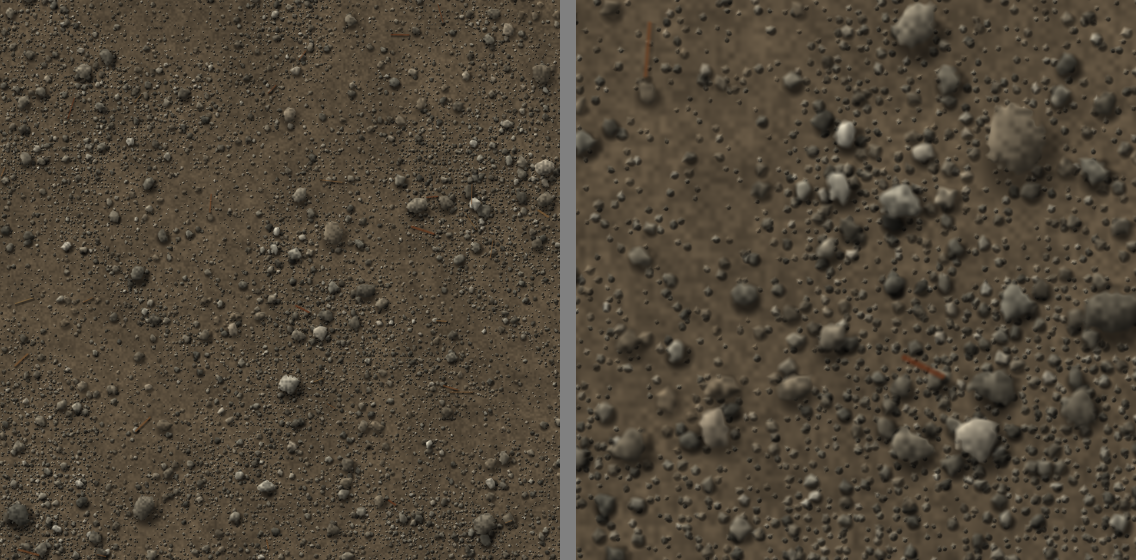
Left: the whole. Right: its middle third, enlarged.
Reproduce this texture procedurally as a three.js fragment shader.

```glsl
// Dry brown soil strewn with angular grey gravel, grit and a few straws.
varying vec2 vUv;
#define COARSEST 18.0      // cells across the canvas for the largest stones
#define SIZE_STEP 1.75     // ratio between neighbouring stone sizes
#define STONE_LAYERS 5
#define STRAWS 30
#define EDGE 0.0016        // half width of smoothed edges
#define SHADOW 0.62        // darkness of shadows beside stones
#define RELIEF 0.62        // light and shade on stone flanks
#define GRIT 0.42          // contrast of the fine grain
#define LIGHT vec2(-0.5, 0.866)

const float TAU = 6.28318;
const vec3 SOIL_DARK = vec3(0.29, 0.25, 0.195);
const vec3 SOIL_PALE = vec3(0.39, 0.335, 0.26);
const vec3 STONE_DARK = vec3(0.22, 0.212, 0.185);
const vec3 STONE_PALE = vec3(0.45, 0.43, 0.375);
const vec3 STRAW_TAN = vec3(0.52, 0.41, 0.25);
const vec3 STRAW_RUST = vec3(0.38, 0.19, 0.10);

vec3 hash3(vec2 p) {
  vec3 q = fract(p.xyx * vec3(0.1031, 0.1030, 0.0973));
  q += dot(q, q.yxz + 33.33);
  return fract((q.xxy + q.yzz) * q.zyx);
}

float valueNoise(vec2 p) {
  vec2 i = floor(p), f = fract(p);
  f = f * f * (3.0 - 2.0 * f);
  float low = mix(hash3(i).x, hash3(i + vec2(1.0, 0.0)).x, f.x);
  float high = mix(hash3(i + vec2(0.0, 1.0)).x, hash3(i + 1.0).x, f.x);
  return mix(low, high, f.y);
}

// Layered, warped sines: 0 on bare soil, 1 where gravel gathers.
float gravelCover(vec2 p) {
  vec2 q = p * 8.0;
  float sum = 0.0, amp = 0.5;
  for (int i = 0; i < 4; i++) {
    q += 0.9 * sin(q.yx * 1.3 + vec2(1.7, 4.1));
    sum += amp * sin(q.x + 0.6) * sin(q.y + 2.0);
    q = mat2(0.8, 0.6, -0.6, 0.8) * q * 1.8;
    amp *= 0.6;
  }
  return smoothstep(-0.55, 0.6, sum);
}

// Rounded polygon: xy is the outward normal, z the signed distance.
vec3 stoneShape(vec2 q, float radius, float turn, vec2 id) {
  vec2 axis = vec2(cos(turn * 17.0), sin(turn * 17.0));
  vec3 sum = vec3(0.0);
  for (int k = 0; k < 6; k++) {
    vec3 h = hash3(id + float(k) * 13.7);
    float angle = TAU * (turn + (float(k) + 0.7 * h.x) / 6.0);
    vec2 n = vec2(cos(angle), sin(angle));
    float reach = mix(0.72, 1.0, h.y) * mix(1.0, 0.68, abs(dot(n, axis)));
    sum += vec3(n, 1.0) * exp(10.0 * (dot(q, n) / radius - reach));
  }
  return vec3(sum.xy / sum.z, radius * log(sum.z) / 10.0);
}

// One cellular layer of stones, each over its own shadow.
vec3 addStones(vec3 color, vec3 soil, vec2 uv, float scale, float density, float speckle) {
  vec2 g = uv * scale;
  for (int k = 0; k < 9; k++) {
    float row = floor((float(k) + 0.5) / 3.0);
    vec2 id = floor(g) + vec2(float(k) - 3.0 * row, row) - 1.0;
    vec2 key = id + floor(scale) * 3.0 + 50.0;
    vec3 place = hash3(key), kind = hash3(key + 71.3);
    vec2 center = id + 0.2 + 0.6 * place.xy, q = g - center;
    float radius = mix(0.22, 0.5, kind.x * kind.x);
    if (length(q) > 1.9 * radius + 0.1) continue;
    float cover = gravelCover(center / scale);
    if (place.z > density * mix(0.3, 1.15, cover)) continue;
    q += 0.18 * radius * (speckle - 0.5);
    vec3 shape = stoneShape(q, radius, kind.y, key);
    float bury = fract(kind.z * 37.0) * mix(0.85, 0.35, cover);
    float shadowDist = length(q + LIGHT * radius * 0.4) - 0.72 * radius;
    float shade = 1.0 - smoothstep(-0.2 * radius, 0.5 * radius, shadowDist);
    color *= 1.0 - SHADOW * shade * (1.0 - 0.6 * bury);
    float rim = smoothstep(-0.65 * radius, 0.05 * radius, shape.z);
    float lit = 1.0 + RELIEF * rim * dot(shape.xy, LIGHT);
    vec3 stone = mix(STONE_DARK, STONE_PALE, kind.z) + 0.13 * pow(kind.z, 9.0);
    stone = mix(stone, soil, bury) * lit * (0.78 + 0.44 * speckle);
    color = mix(color, stone, 1.0 - smoothstep(-EDGE * scale, EDGE * scale, shape.z));
  }
  return color;
}

// Thin dry stems scattered at random angles.
vec3 addStraws(vec3 color, vec2 uv) {
  for (int i = 0; i < STRAWS; i++) {
    vec3 a = hash3(vec2(float(i) * 3.1, 8.7)), b = hash3(vec2(float(i) * 5.3, 41.9));
    vec2 dir = vec2(cos(TAU * a.z), sin(TAU * a.z)), q = uv - a.xy;
    float halfLength = mix(0.005, 0.021, b.x);
    q -= dir * clamp(dot(q, dir), -halfLength, halfLength);
    float d = length(q) - mix(0.0006, 0.002, b.y * b.y);
    color *= 0.6 + 0.4 * smoothstep(0.001, 0.004, length(q + LIGHT * 0.003));
    color = mix(color, mix(STRAW_RUST, STRAW_TAN, b.z), 0.8 - 0.8 * smoothstep(-EDGE, EDGE, d));
  }
  return color;
}

void main() {
  float fine = valueNoise(vUv * 270.0), crumbs = valueNoise(vUv * 120.0 + 19.0);
  float clods = 0.5 * valueNoise(vUv * 34.0 + 7.0) + 0.5 * valueNoise(vUv * 9.0);
  vec3 soil = mix(SOIL_DARK, SOIL_PALE, clods);
  vec3 color = soil * (1.0 + GRIT * (0.6 * fine + 0.4 * crumbs - 0.5));
  // Small grit first, the largest stones on top.
  for (int i = 0; i < STONE_LAYERS; i++) {
    float rank = float(STONE_LAYERS - 1 - i);
    float density = mix(0.17, 0.66, rank / float(STONE_LAYERS - 1));
    color = addStones(color, soil, vUv, COARSEST * pow(SIZE_STEP, rank), density, fine);
  }
  gl_FragColor = vec4(addStraws(color, vUv), 1.0);
}
```
